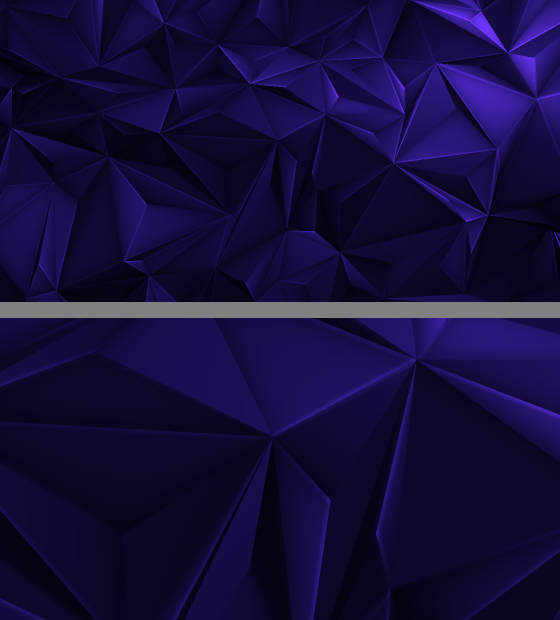
Top: the whole. Bottom: its middle third, enlarged.
Write a WebGL 1 fragment shader that draws this background.

```glsl
precision highp float;

uniform vec2 u_resolution;

vec3 hash3(vec2 p) {
  vec3 k = vec3(dot(p, vec2(127.1, 311.7)), dot(p, vec2(269.5, 183.3)), dot(p, vec2(419.2, 371.9)));
  return fract(sin(k) * 43758.5453);
}

float cross2(vec2 a, vec2 b) {
  return a.x * b.y - a.y * b.x;
}

// Mesh vertex: jittered lattice position in xy, height in z
vec3 meshVertex(vec2 id) {
  vec3 r = hash3(id);
  return vec3(id + 0.88 * (r.xy - 0.5), 0.85 * r.z);
}

vec3 barycentric(vec2 p, vec3 a, vec3 b, vec3 c) {
  vec2 u = b.xy - a.xy, v = c.xy - a.xy, d = p - a.xy;
  vec2 st = vec2(cross2(d, v), cross2(u, d)) / cross2(u, v);
  return vec3(1.0 - st.x - st.y, st);
}

// Finds the lattice triangle that covers q
void findTriangle(vec2 q, out vec3 a, out vec3 b, out vec3 c) {
  vec2 home = floor(q);
  a = meshVertex(home);
  b = meshVertex(home + vec2(1.0, 0.0));
  c = meshVertex(home + vec2(0.0, 1.0));
  for (int j = -1; j <= 1; j++) {
    for (int i = -1; i <= 1; i++) {
      vec2 id = home + vec2(float(i), float(j));
      // A random quarter turn of the corners picks the diagonal
      bool flip = hash3(id + 17.3).x > 0.5;
      vec3 p0 = meshVertex(id + (flip ? vec2(1.0, 0.0) : vec2(0.0)));
      vec3 p1 = meshVertex(id + (flip ? vec2(1.0) : vec2(1.0, 0.0)));
      vec3 p2 = meshVertex(id + (flip ? vec2(0.0, 1.0) : vec2(1.0)));
      vec3 p3 = meshVertex(id + (flip ? vec2(0.0) : vec2(0.0, 1.0)));
      vec3 w = barycentric(q, p0, p1, p2);
      if (min(w.x, min(w.y, w.z)) >= 0.0) { a = p0; b = p1; c = p2; }
      w = barycentric(q, p0, p2, p3);
      if (min(w.x, min(w.y, w.z)) >= 0.0) { a = p0; b = p2; c = p3; }
    }
  }
}

// Raises an off-centre peak in most triangles, leaving the part that holds q
void splitTriangle(vec2 q, inout vec3 a, inout vec3 b, inout vec3 c) {
  vec3 r = hash3(a.xy + b.xy + c.xy);
  if (r.x < 0.35) return;
  vec3 share = 0.2 + r.yzx;
  share /= dot(share, vec3(1.0));
  vec3 peak = a * share.x + b * share.y + c * share.z;
  peak.z += 0.5 * (fract(r.y * 37.0) - 0.5);
  vec3 ratio = barycentric(q, a, b, c) / share;
  if (ratio.x <= min(ratio.y, ratio.z)) a = peak;
  else if (ratio.y <= ratio.z) b = peak;
  else c = peak;
}

// Log brightness of the facet under q
float facetLight(vec2 q) {
  vec3 a, b, c;
  findTriangle(q, a, b, c);
  splitTriangle(q, a, b, c);

  vec3 normal = normalize(cross(b - a, c - a));
  normal *= sign(normal.z);
  vec3 rnd = hash3(a.xy + 2.0 * b.xy + 3.0 * c.xy);
  vec3 w = barycentric(q, a, b, c);
  vec3 sides = vec3(length(b.xy - c.xy), length(c.xy - a.xy), length(a.xy - b.xy));
  vec3 edge = w * abs(cross2(b.xy - a.xy, c.xy - a.xy)) / sides;

  float tilt = 1.7 * dot(normal.xy, vec2(0.95, 0.3));
  float sheen = 1.3 * dot(w, rnd - 0.5);
  float crease = 0.65 * dot(exp(-edge / 0.07), step(0.5, rnd));
  float rim = 0.6 * dot(1.0 - smoothstep(0.006, 0.03, edge), step(0.6, rnd.yzx));
  return tilt + sheen - crease + rim;
}

// Large soft lighting, brightest near the upper right
float roomLight(vec2 uv) {
  vec2 lamp = (uv - vec2(0.93, 0.9)) / vec2(0.2, 0.32);
  vec2 fill = (uv - vec2(0.66, 0.62)) / vec2(0.36, 0.36);
  float drift = 0.2 * sin(7.0 * uv.x + 3.0 * uv.y) * sin(5.0 * uv.y - 4.0 * uv.x + 1.0);
  float floorShade = 0.35 * (1.0 - smoothstep(0.0, 0.35, uv.y));
  return drift - 0.3 - floorShade + 1.3 * exp(-dot(lamp, lamp)) + 0.75 * exp(-dot(fill, fill));
}

void main() {
  vec3 color = vec3(0.0);
  // Four samples per pixel smooth the facet edges
  for (int j = 0; j < 2; j++) {
    for (int i = 0; i < 2; i++) {
      vec2 frag = gl_FragCoord.xy + 0.5 * vec2(float(i), float(j)) - 0.25;
      vec2 lattice = mat2(3.8, -2.1, 1.7, 4.3) * frag / u_resolution.y + 5.0;
      float light = roomLight(frag / u_resolution) + facetLight(lattice);
      float blue = min(0.225 * exp(0.6 * light), 0.98);
      color += 0.25 * blue * mix(vec3(0.27, 0.16, 1.0), vec3(0.43, 0.215, 1.0), blue);
    }
  }
  gl_FragColor = vec4(color, 1.0);
}
```
